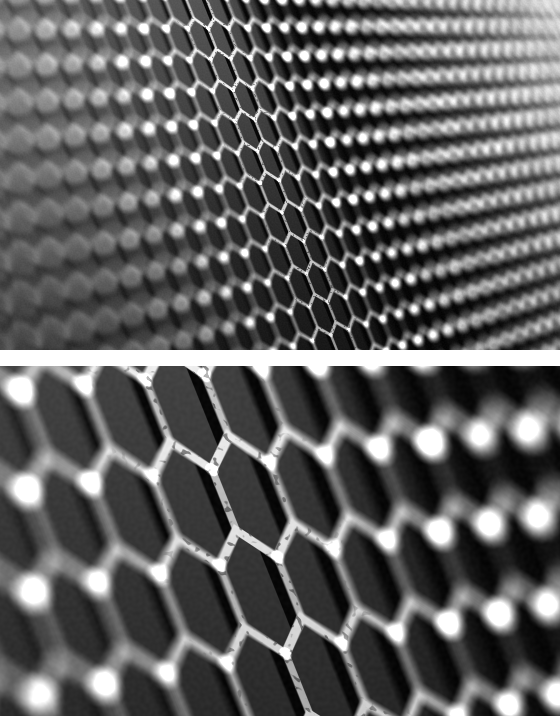
Top, the full canvas; bottom, a detail of the centre.
This pattern is drawn by a WebGL 1 fragment shader. Its source:

```glsl
precision highp float;
uniform vec2 u_resolution;

#define SLANT 0.4            // sideways lean of the columns
#define FOCUS 0.57           // slanted position that is sharp
#define VANISH vec2(3.89, 0.94)
#define COLUMNS 190.0
#define ROWS 38.0
#define ZIGZAG 0.17          // rib height in row pitches
#define WIRE 0.0043          // half width of the wire
#define APERTURE 0.06
#define SAMPLES 72

float hash(vec2 p) {
    return fract(sin(dot(p, vec2(127.1, 311.7))) * 43758.5);
}

vec2 gradientAt(vec2 cell) {
    float angle = 6.2832 * hash(cell);
    return vec2(cos(angle), sin(angle));
}

float gradientNoise(vec2 p) {
    vec2 i = floor(p), f = fract(p);
    vec2 e = vec2(1.0, 0.0);
    vec2 k = f * f * f * (f * (f * 6.0 - 15.0) + 10.0);
    float low = mix(dot(gradientAt(i), f),
                    dot(gradientAt(i + e.xy), f - e.xy), k.x);
    float high = mix(dot(gradientAt(i + e.yx), f - e.yx),
                     dot(gradientAt(i + e.xx), f - e.xx), k.x);
    return mix(low, high, k.y);
}

float slanted(vec2 p) {
    return p.x + SLANT * (p.y - 1.0);
}

// Receding sheet: x counts columns, y counts rows
vec2 toSheet(vec2 p) {
    float depth = VANISH.x - slanted(p);
    return vec2(COLUMNS / depth + 0.4, (p.y - VANISH.y) * ROWS / depth + 0.08);
}

// Blur radius grows away from the focal line, more slowly on the far side
float blurRadius(float offset) {
    return APERTURE * abs(offset) / (1.0 + 0.9 * max(offset, 0.0));
}

float cover(float dist, float halfWidth, float soft) {
    return 1.0 - smoothstep(halfWidth - soft, halfWidth + soft, dist);
}

float meshLight(vec2 p, float soft) {
    float depth = VANISH.x - slanted(p);
    float offset = slanted(p) - FOCUS;
    vec2 pitch = vec2(depth * depth / COLUMNS, depth / ROWS);
    vec2 q = toSheet(p);

    // Nearest zigzag rib, staggered by half a column per row
    float row = floor(q.y + 0.5);
    float x = q.x - 0.5 * row;
    float fromPeak = abs(fract(x + 0.5) - 0.5);
    float rise = q.y - row;
    float zig = ZIGZAG * (1.0 - 4.0 * fromPeak);
    float slope = 4.0 * ZIGZAG * pitch.y / pitch.x;
    float ribDist = abs(rise - zig) * pitch.y / sqrt(1.0 + slope * slope);

    // Walls climb from peaks and drop from valleys
    float above = step(zig, rise);
    float wallDist = mix(0.5 - fromPeak, fromPeak, above) * pitch.x;
    float beadDist = length(vec2(0.5 - fromPeak, rise + ZIGZAG) * pitch);

    // Holes: grey backing with a dark inner edge that widens with distance
    float across = fract(x + 0.5 * (1.0 - above));
    float opening = 0.76 - 1.7 * max(offset, 0.0);
    float edge = soft / pitch.x;
    float backing = 1.0 - smoothstep(opening - edge, opening + edge, across);
    float backTone = mix(0.11, 0.3, p.y) * (1.0 - smoothstep(0.0, 0.4, offset));
    float light = mix(0.025, backTone, backing);

    // Wires and the bright lower joints
    float defocus = smoothstep(0.0, 0.22, abs(offset));
    float halfWidth = WIRE + 0.06 * blurRadius(offset);
    float wallTone = mix(0.7, 0.14, smoothstep(0.03, 0.3, offset));
    float vary = 0.8 + 0.4 * hash(vec2(floor(x), row));
    light = mix(light, wallTone, cover(wallDist, halfWidth * 0.85, soft));
    light = mix(light, 0.85, cover(ribDist, halfWidth, soft));
    float beadSize = mix(0.006, 0.011, defocus);
    return light + mix(0.25, 1.35, defocus) * vary * cover(beadDist, beadSize, soft);
}

void main() {
    vec2 p = gl_FragCoord.xy / u_resolution.y;
    float offset = slanted(p) - FOCUS;
    float radius = blurRadius(offset);
    float soft = max(0.75 / u_resolution.y, radius * 0.14);

    // Lens blur over a golden-angle disc, weighted towards its rim
    float light = 0.0, total = 0.0;
    for (int i = 0; i < SAMPLES; i++) {
        float area = (float(i) + 0.5) / float(SAMPLES);
        float angle = float(i) * 2.39996;
        float weight = 0.7 + 0.6 * area;
        vec2 shift = radius * sqrt(area) * vec2(cos(angle), sin(angle));
        light += weight * meshLight(p + shift, soft);
        total += weight;
    }
    light /= total;

    // Scuffs on the sharp wires, fine grain and falloff to the lower edge
    float sharp = 1.0 - smoothstep(0.03, 0.12, abs(offset));
    float scuff = smoothstep(0.15, 0.4, gradientNoise(toSheet(p) * vec2(9.0, 14.0)));
    light *= 1.0 - 0.45 * sharp * scuff * smoothstep(0.4, 0.7, light);
    light *= mix(0.84, 1.12, smoothstep(0.0, 0.8, p.y));
    light += 0.05 * smoothstep(0.5, 1.1, offset) * p.y;
    light += 0.025 * gradientNoise(p * 210.0);
    gl_FragColor = vec4(vec3(clamp(light, 0.0, 1.0)), 1.0);
}
```
